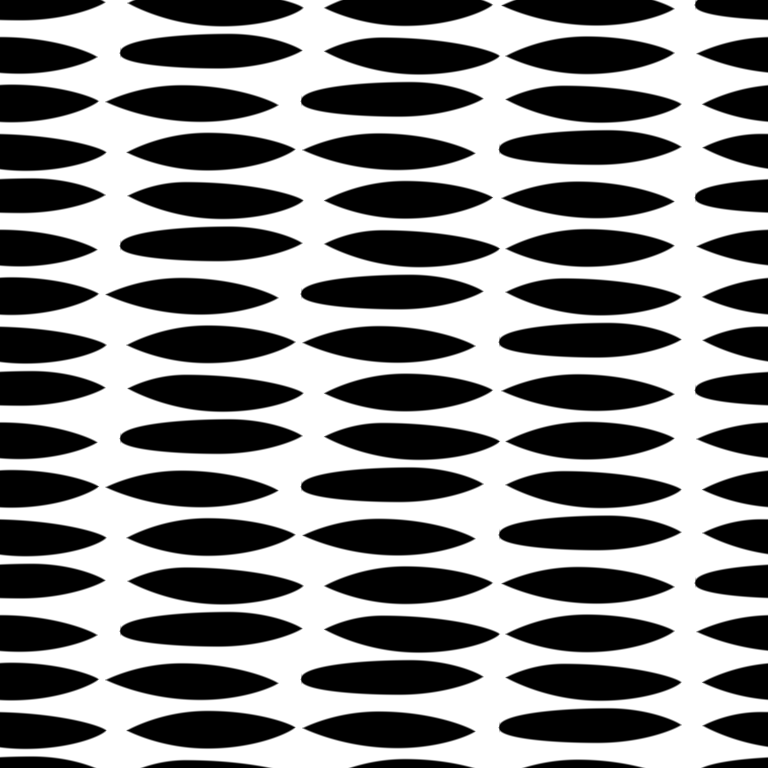
Write a three.js fragment shader that draws this pattern.

```glsl
// Staggered rows of black hand-cut lens shapes on white, four shapes shifting along a diagonal.
varying vec2 vUv;

const float UNITS = 768.0;              // design units across the canvas
const vec2 TILE = vec2(772.0, 192.7);   // one repeat: four columns by four rows
const float FIRST_ROW = 7.3;            // centre line of the top row
const float SOFTNESS = 1.25;            // half width of the smoothed edge
const vec3 PAPER = vec3(1.0);
const vec3 INK = vec3(0.0);

// Height of an arched edge at t: from the tips to its crest, each end pointed or blunt.
float archEdge(float t, vec2 tips, float crest, float peak, vec2 endPower) {
  bool isLeft = t < peak;
  float s = clamp(isLeft ? t / peak : (1.0 - t) / (1.0 - peak), 0.0, 1.0);
  float rise = pow(1.0 - (1.0 - s) * (1.0 - s), isLeft ? endPower.x : endPower.y);
  return mix(isLeft ? tips.x : tips.y, crest, rise);
}

// Vertical depth inside a lens; crests and peaks hold the upper, then the lower edge.
float lensDepth(vec2 p, float width, vec2 tips, vec2 crests, vec2 peaks, vec2 endPower) {
  float t = p.x / width;
  float upper = archEdge(t, tips, crests.x, peaks.x, endPower);
  float lower = archEdge(t, tips, crests.y, peaks.y, endPower);
  return min(p.y - upper, lower - p.y);
}

// Coverage of a lens, with its depth corrected for the slope of the edge.
float lens(vec2 p, float width, vec2 tips, vec2 crests, vec2 peaks, vec2 endPower) {
  vec2 dx = vec2(0.5, 0.0);
  float depth = lensDepth(p, width, tips, crests, peaks, endPower);
  float slope = lensDepth(p + dx, width, tips, crests, peaks, endPower)
              - lensDepth(p - dx, width, tips, crests, peaks, endPower);
  float d = min(depth / sqrt(1.0 + slope * slope), min(p.x, width - p.x));
  return smoothstep(-SOFTNESS, SOFTNESS, d);
}

// Position relative to a repeating anchor, with a margin to the left and above.
vec2 wrapTile(vec2 p, vec2 anchor) {
  vec2 margin = vec2(10.0, 0.5 * TILE.y);
  return mod(p - anchor + margin, TILE) - margin;
}

// One row of the tile: the four lens shapes at their left ends.
float lensRow(vec2 p, float line, vec4 left) {
  float even = lens(wrapTile(p, vec2(left.x, line)), 168.0,
    vec2(0.6, -2.5), vec2(-19.0, 18.6), vec2(0.48, 0.48), vec2(0.95, 0.82));
  float drooping = lens(wrapTile(p, vec2(left.y, line)), 175.0,
    vec2(-4.2, 0.5), vec2(-17.9, 19.0), vec2(0.33, 0.54), vec2(0.95, 0.75));
  float slanted = lens(wrapTile(p, vec2(left.z, line)), 172.0,
    vec2(-1.8, 1.5), vec2(-18.4, 18.2), vec2(0.44, 0.55), vec2(0.95, 0.85));
  float blunt = lens(wrapTile(p, vec2(left.w, line)), 182.0,
    vec2(-2.3, -5.0), vec2(-21.6, 13.0), vec2(0.6, 0.54), vec2(0.43, 0.85));
  return max(max(even, drooping), max(slanted, blunt));
}

void main() {
  vec2 p = vec2(vUv.x, 1.0 - vUv.y) * UNITS;

  // Left ends of the even, drooping, slanted and blunt lens, one line per row.
  mat4 leftEnds = mat4(
    324.5, 128.0, 502.0, -77.0,
    506.0, 324.5, -75.0, 120.0,
    -69.5, 506.0, 106.0, 301.0,
    127.0, 703.0, 303.0, 499.0);

  float ink = 0.0;
  for (int row = 0; row < 4; row++) {
    float line = FIRST_ROW + float(row) * TILE.y / 4.0;
    ink = max(ink, lensRow(p, line, leftEnds[row]));
  }
  gl_FragColor = vec4(mix(PAPER, INK, ink), 1.0);
}
```
